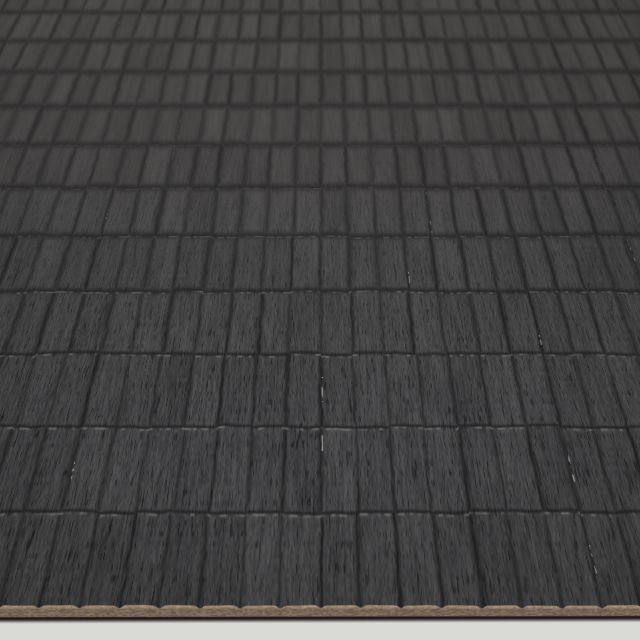
Give the GLSL for this texture, as a WebGL 1 fragment shader.

```glsl
precision highp float;
// A dark grooved wood panel receding in perspective above a pale table.
// Canvas points are projected onto the panel plane, where integer coordinates
// are grooves; streaked grain and contrast soften with distance.
uniform vec2 u_resolution;

const float HORIZON = 0.892;     // vanishing height above the top edge
const float COLUMN_SCALE = 29.23;
const float ROW_SCALE = 19.76;
const float ROW_START = 10.67;
const float FRONT = 0.946;       // front edge, measured from the top
const vec3 WOOD_NEAR = vec3(0.268, 0.266, 0.272);
const vec3 WOOD_FAR = vec3(0.285, 0.277, 0.272);
const vec3 GROOVE = vec3(0.125, 0.120, 0.125);
const vec3 WORN = vec3(0.46, 0.45, 0.45);
const vec3 CORE = vec3(0.56, 0.48, 0.40);
const vec3 SHADOW = vec3(0.12, 0.10, 0.10);
const vec3 TABLE = vec3(0.85, 0.85, 0.84);

float hash(vec2 p) {
  return fract(sin(dot(p, vec2(127.1, 311.7))) * 43758.5453);
}

float noise(vec2 p) {
  vec2 i = floor(p), f = fract(p);
  f = f * f * (3.0 - 2.0 * f);
  return mix(mix(hash(i), hash(i + vec2(1.0, 0.0)), f.x),
             mix(hash(i + vec2(0.0, 1.0)), hash(i + 1.0), f.x), f.y);
}

float ridge(float d, float width) {
  return exp(-d * d / (width * width));
}

// Canvas point, measured from the top left, to column and row on the panel.
vec2 project(vec2 p) {
  float depth = p.y + HORIZON;
  return vec2((p.x - 0.501) * COLUMN_SCALE, ROW_SCALE) / depth - vec2(0.0, ROW_START);
}

// Long fibres with short dark pores, varying from tile to tile.
float grain(vec2 q, float blur) {
  float fibre = noise(q * vec2(21.0, 3.5)) - 0.5;
  float fine = noise(q * vec2(34.0, 22.0) + 17.0) - 0.5;
  float pore = smoothstep(0.68, 0.92, noise(q * vec2(26.0, 9.0) + 41.0));
  float broad = noise(q * vec2(5.0, 1.3) + 73.0) - 0.5;
  return mix(0.065 * fibre + 0.065 * fine - 0.07 * pore, 0.012 * fibre, blur)
       + 0.025 * broad;
}

// Lengthwise grooves: uneven in width, position and darkness.
float columnGroove(vec2 q, float blur) {
  float line = floor(q.x + 0.5);
  vec2 id = vec2(line, floor(q.y));
  float shift = 0.09 * (hash(id + 5.0) - 0.5) + 0.05 * (noise(vec2(line * 7.0, q.y * 6.0)) - 0.5);
  float width = mix(0.055, 0.13, blur) * mix(0.75, 1.4, hash(id + 9.0));
  float strength = mix(0.5, 0.95, hash(id + 2.0)) * mix(1.0, 0.72, blur);
  float rough = mix(0.65 + 0.5 * noise(q * vec2(30.0, 14.0)), 0.9, blur);
  return ridge(q.x - line - shift, width) * strength * rough;
}

// Signed distance to the nearest crosswise cut, slightly stepped per column.
float rowDistance(vec2 q) {
  float line = floor(q.y + 0.5);
  float stepShift = 0.035 * (hash(vec2(floor(q.x), line)) - 0.5);
  return q.y - line - stepShift - 0.02 * (noise(vec2(q.x * 2.5, line * 9.0)) - 0.5);
}

vec3 panel(vec2 p) {
  vec2 q = project(p);
  float blur = 1.0 - smoothstep(0.05, 0.66, p.y);
  float tone = 0.026 * (hash(floor(q) + 31.0) - 0.5);
  vec3 color = mix(WOOD_NEAR, WOOD_FAR, blur) + tone + grain(q, blur);

  // Dark grooves and the rubbed near lip of each cut
  float cut = rowDistance(q);
  float crossCut = ridge(cut - 0.012, mix(0.022, 0.12, blur)) * mix(0.68, 0.52, blur);
  float groove = max(columnGroove(q, blur), crossCut);
  color = mix(color, GROOVE, clamp(groove, 0.0, 1.0));
  float wear = smoothstep(0.25, 0.9, noise(vec2(q.x * 9.0, floor(q.y + 0.5) * 13.0)));
  color = mix(color, WORN, ridge(cut + 0.018, 0.016) * wear * 0.75 * (1.0 - blur));

  // Sparse pale chips beside the lengthwise grooves
  float line = floor(q.x + 0.5);
  float chip = step(0.965, hash(vec2(line, floor(q.y * 3.0)) + 57.0));
  chip *= ridge(q.x - line - 0.05, 0.025) * smoothstep(0.45, 0.7, noise(q * vec2(8.0, 25.0)));
  color = mix(color, TABLE, chip * 0.55 * (1.0 - blur));

  // Dimmer outer corners and a faint reflection toward the upper left
  float side = abs(p.x - 0.5);
  color *= 1.0 - 0.3 * side * side - 0.08 * smoothstep(0.72, FRONT, p.y);
  return color + 0.018 * blur * (1.0 - p.x);
}

// Exposed fibreboard core, lighter along its upper lip.
vec3 coreEdge(vec2 p) {
  float speck = noise(p * vec2(260.0, 420.0)) - 0.5;
  float lip = 1.0 - smoothstep(0.001, 0.007, p.y - FRONT);
  return CORE * mix(0.83, 1.13, lip) + 0.13 * speck;
}

void main() {
  vec2 p = gl_FragCoord.xy / u_resolution;
  p.y = 1.0 - p.y;
  float pixel = 1.0 / u_resolution.y;

  // Grooves leave small notches in the front lip
  float column = project(vec2(p.x, FRONT)).x;
  float notch = 0.004 * ridge(fract(column + 0.5) - 0.5, 0.09);
  float front = FRONT + notch + 0.0015 * (noise(vec2(p.x * 45.0, 3.0)) - 0.5);
  vec3 color = mix(panel(p), coreEdge(p), smoothstep(-pixel, pixel, p.y - front));

  // Contact shadow fading into the table
  float base = 0.9645 - 0.002 * p.x;
  vec3 table = mix(SHADOW, TABLE, smoothstep(0.002, 0.011, p.y - base));
  color = mix(color, table, smoothstep(-pixel, pixel, p.y - base));
  gl_FragColor = vec4(color, 1.0);
}
```
